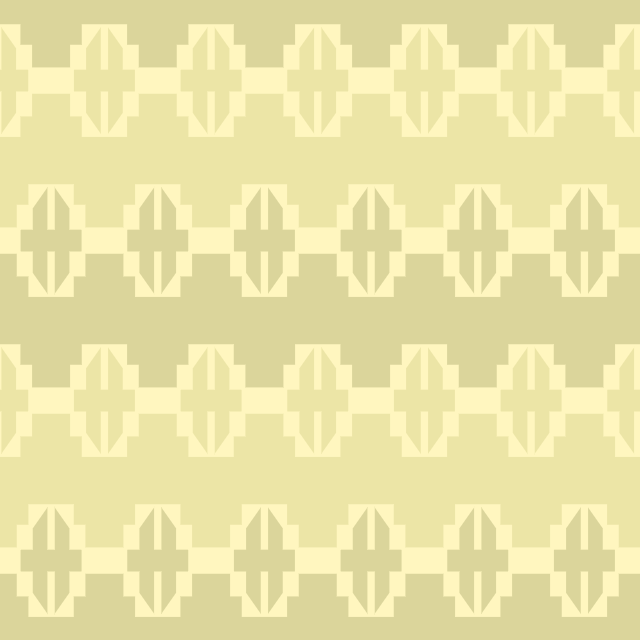
Give the GLSL for this pattern, as a WebGL 2 fragment shader.

```glsl
#version 300 es
precision highp float;
// Four rows of stepped medallions on bands, six across, in three straw tones.

uniform vec2 u_resolution;
out vec4 outColor;

// Signed distance to a box centred on the origin.
float box(vec2 p, vec2 halfSize) {
    vec2 d = abs(p) - halfSize;
    return length(max(d, 0.0)) + min(max(d.x, d.y), 0.0);
}

// Stepped outline: a tall block crossed by a wider, shorter one.
float steppedFrame(vec2 p) {
    return min(box(p, vec2(27.2, 67.6)), box(p, vec2(41.2, 43.0)));
}

// Crossbar with four slanted petals, split by a narrow central gap.
float petals(vec2 p) {
    p = abs(p);
    float bar = box(p, vec2(35.7, 12.2)) - 0.9;
    float column = max(4.4 - p.x, p.x - 22.0);
    float slant = dot(p - vec2(4.4, 63.7), vec2(0.818, 0.575));
    return min(bar, max(column, slant));
}

// Smooth coverage of a shape for a given pixel size.
float cover(float d, float pixel) {
    return clamp(0.5 - d / pixel, 0.0, 1.0);
}

void main() {
    const vec3 straw = vec3(0.927, 0.898, 0.651);
    const vec3 khaki = vec3(0.859, 0.835, 0.608);
    const vec3 cream = vec3(1.0, 0.965, 0.749);

    // The canvas spans 768 design units: cells are 128 by 192.
    vec2 p = gl_FragCoord.xy / u_resolution * 768.0;
    float pixel = 768.0 / min(u_resolution.x, u_resolution.y);

    // Alternate rows shift by half a cell and swap their tones.
    float row = floor(p.y / 192.0);
    float odd = mod(row, 2.0);
    vec2 q = vec2(mod(p.x - 61.3 - 64.0 * odd + 64.0, 128.0) - 64.0,
                  p.y - row * 192.0 - 95.3);
    vec3 below = mix(khaki, straw, odd);
    vec3 above = mix(straw, khaki, odd);

    // Ground, then band and frame, then the inner motif.
    vec3 color = q.y > 0.0 ? above : below;
    float frame = min(abs(q.y) - 15.8, steppedFrame(q));
    color = mix(color, cream, cover(frame, pixel));
    color = mix(color, below, cover(petals(q), pixel));

    outColor = vec4(color, 1.0);
}
```
